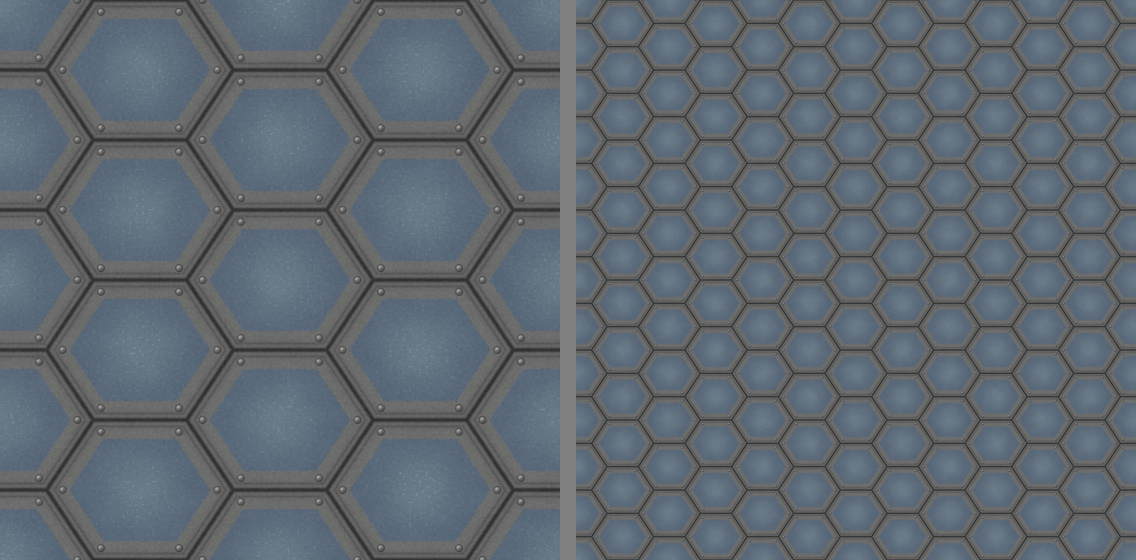
Left: one tile. Right: repeated 3 by 3.
A WebGL 1 fragment shader for this pattern:

```glsl
precision highp float;

uniform vec2 u_resolution;

vec2 gradientAt(vec2 node, vec2 period) {
    float h = fract(sin(dot(mod(node, period), vec2(127.1, 311.7))) * 43758.55);
    return vec2(cos(6.2832 * h), sin(6.2832 * h));
}

// Gradient noise that wraps over the canvas, roughly -0.7 to 0.7
float wrapNoise(vec2 uv, vec2 period) {
    vec2 p = uv * period;
    vec2 i = floor(p);
    vec2 f = p - i;
    vec2 w = f * f * f * (f * (f * 6.0 - 15.0) + 10.0);
    vec2 e = vec2(1.0, 0.0);
    float a = dot(gradientAt(i, period), f);
    float b = dot(gradientAt(i + e.xy, period), f - e.xy);
    float c = dot(gradientAt(i + e.yx, period), f - e.yx);
    float d = dot(gradientAt(i + e.xx, period), f - e.xx);
    return mix(mix(a, b, w.x), mix(c, d, w.x), w.y);
}

// Distance inward from the rim of a flat-topped hexagon, 1/3 wide and 1/4 high
float hexInset(vec2 p) {
    p = abs(p);
    return min(0.125 - p.y, dot(vec2(1.0 / 6.0 - p.x, -p.y), vec2(3.0, 2.0) / sqrt(13.0)));
}

// Offset from the centre of the hexagon that holds this point
vec2 hexCell(vec2 uv) {
    vec2 pitch = vec2(0.5, 0.25);
    vec2 a = mod(uv, pitch) - 0.5 * pitch;
    vec2 b = mod(uv + 0.5 * pitch, pitch) - 0.5 * pitch;
    return hexInset(a) > hexInset(b) ? a : b;
}

// Offset from the nearest of the six corner rivets
vec2 rivetOffset(vec2 cell) {
    vec2 side = abs(cell) - vec2(0.1382, 0.0);
    vec2 corner = abs(cell) - vec2(0.0698, 0.1038);
    return (length(side) < length(corner) ? side : corner) * sign(cell);
}

void main() {
    vec2 uv = gl_FragCoord.xy / u_resolution;
    float px = 1.0 / min(u_resolution.x, u_resolution.y);
    vec2 cell = hexCell(uv);
    float inset = hexInset(cell);

    float grain = wrapNoise(uv, vec2(230.0)) + 0.6 * wrapNoise(uv, vec2(117.0, 121.0));
    float mottle = wrapNoise(uv, vec2(24.0));
    float flecks = smoothstep(0.2, 0.6, wrapNoise(uv, vec2(170.0, 210.0)));

    // Metal frame: dark seam, raised lip, shallow groove, flat band
    float metal = mix(0.2, 0.37, smoothstep(0.001, 0.0055, inset));
    metal += 0.03 * smoothstep(0.004, 0.008, inset);
    metal -= 0.06 * exp(-pow((inset - 0.0115) / 0.0022, 2.0));
    metal += 0.025 * smoothstep(0.011, 0.024, inset);
    metal += 0.03 * grain + 0.012 * mottle;
    vec3 color = vec3(metal) * vec3(1.0, 1.0, 0.995);

    // Blue panel, brighter and more flecked towards its centre
    float glow = exp(-dot(cell, cell) / 0.0052);
    vec3 panel = mix(vec3(0.335, 0.395, 0.46), vec3(0.41, 0.475, 0.53), glow);
    panel += 0.025 * grain + 0.015 * mottle + flecks * (0.02 + 0.06 * glow);
    float panelEdge = 0.0339 + 0.0008 * grain;
    float panelBlur = max(px, 0.0013);
    color = mix(color, panel, smoothstep(panelEdge - panelBlur, panelEdge + panelBlur, inset));

    // Rivets: a dark socket around a dome lit from the upper left
    vec2 offset = rivetOffset(cell);
    float r = length(offset);
    color *= 1.0 - 0.4 * (1.0 - smoothstep(0.0058, 0.0082, r));
    float dome = 0.43 + 0.13 * dot(offset / 0.0055, vec2(-0.6, 0.8));
    dome += 0.2 * exp(-dot(offset - vec2(-0.0013, 0.0018), offset - vec2(-0.0013, 0.0018)) / 0.000004);
    color = mix(color, vec3(dome), 1.0 - smoothstep(0.0055 - px, 0.0055 + px, r));

    gl_FragColor = vec4(color, 1.0);
}
```
